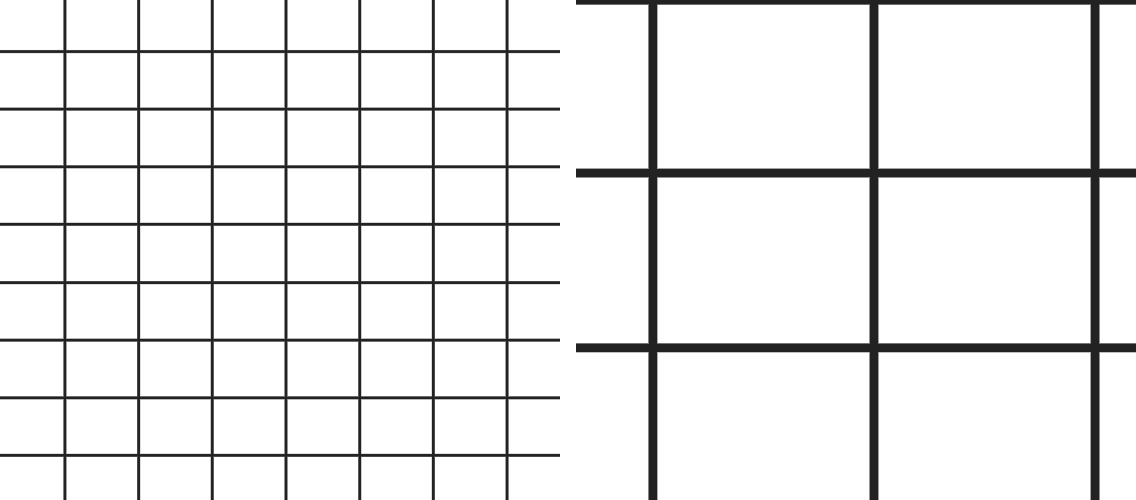
Left: the whole. Right: its middle third, enlarged.
A WebGL 2 fragment shader for this pattern:

```glsl
#version 300 es
precision highp float;

#define PITCH vec2(0.1316, 0.1152)
#define FIRST_LINE vec2(0.1159, 0.0892)
#define SEAM_Y 0.5
#define SEAM_SHIFT 0.0013
#define LINE_WIDTH 0.0053
#define EDGE_PIXELS 1.2
#define INK vec3(0.135)
#define PAPER vec3(1.0)

uniform vec2 u_resolution;
out vec4 fragColor;

// Distance to the nearest line on each axis, in canvas fractions
vec2 lineDistance(vec2 uv) {
    vec2 cell = (uv - FIRST_LINE) / PITCH;
    return abs(fract(cell + 0.5) - 0.5) * PITCH;
}

void main() {
    vec2 uv = gl_FragCoord.xy / u_resolution;

    // The upper half sits slightly higher, widening the middle row
    uv.y -= SEAM_SHIFT * step(SEAM_Y, uv.y);

    // Measure both axes in canvas widths so all lines are equally thick
    vec2 dist = lineDistance(uv) * u_resolution / u_resolution.x;
    float edge = EDGE_PIXELS / u_resolution.x;
    vec2 cover = clamp((0.5 * LINE_WIDTH - dist) / edge + 0.5, 0.0, 1.0);

    fragColor = vec4(mix(PAPER, INK, max(cover.x, cover.y)), 1.0);
}
```
